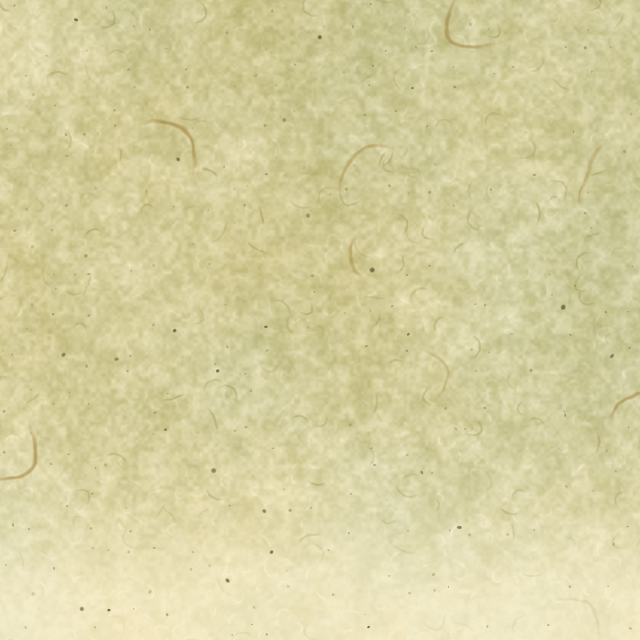
A three.js fragment shader for this texture:

```glsl
// Aged fibrous paper: an olive-tan sheet fading to cream along the lower edge.
// A tone built from gradients and layered value noise drives a colour ramp;
// curved fibres and small specks are then scattered over jittered grid cells.

#define SHADE_COLOUR vec3(0.755, 0.735, 0.510)
#define CREAM_COLOUR vec3(0.940, 0.910, 0.765)
#define FIBRE_COLOUR vec3(0.600, 0.550, 0.290)
#define STRAND_COLOUR vec3(0.600, 0.470, 0.190)
#define SPECK_COLOUR vec3(0.360, 0.340, 0.190)
#define SHEET_TONE 0.29
#define CLOUD_AMOUNT 0.34
#define MOTTLE_AMOUNT 0.34
#define GRAIN_AMOUNT 0.42
#define FIBRE_AMOUNT 0.38
#define STRAND_AMOUNT 0.62
#define SPECK_AMOUNT 0.80

varying vec2 vUv;

vec3 hash3(vec2 p) {
  vec3 q = fract(p.xyx * vec3(0.1031, 0.1030, 0.0973));
  q += dot(q, q.yxz + 33.33);
  return fract((q.xxy + q.yzz) * q.zyx);
}

// Smooth value noise centred on zero
float noise(vec2 p) {
  vec2 i = floor(p);
  vec2 f = fract(p);
  f = f * f * (3.0 - 2.0 * f);
  float low = mix(hash3(i).x, hash3(i + vec2(1.0, 0.0)).x, f.x);
  float high = mix(hash3(i + vec2(0.0, 1.0)).x, hash3(i + 1.0).x, f.x);
  return mix(low, high, f.y) - 0.5;
}

vec2 rotate(vec2 p, float angle) {
  float c = cos(angle);
  float s = sin(angle);
  return vec2(c * p.x + s * p.y, c * p.y - s * p.x);
}

// Curved fibres, one candidate per cell; halfLength is in cells, width in canvas units
float fibres(vec2 uv, float cells, float halfLength, float width, float chance, float seed) {
  vec2 p = uv * cells;
  float cover = 0.0;
  for (int y = -1; y <= 1; y++) {
    for (int x = -1; x <= 1; x++) {
      vec2 cell = floor(p) + vec2(float(x), float(y));
      vec3 place = hash3(cell + seed);
      vec3 form = hash3(cell + seed + 57.0);
      vec2 q = rotate(p - cell - place.xy, place.z * 6.2832);
      float reach = halfLength * mix(0.5, 1.0, form.y);
      float bend = (form.x - 0.5) * 2.4 / reach;
      float wobble = 0.10 * reach * noise(q * 4.0 / reach + place.xy * 40.0);
      float slope = 2.0 * bend * q.x;
      float away = abs(q.y - bend * q.x * q.x + wobble) / sqrt(1.0 + slope * slope);
      float body = 1.0 - smoothstep(0.1, 1.0, away / (width * cells));
      float ends = 1.0 - smoothstep(0.45, 1.0, abs(q.x) / reach);
      float present = step(form.z, chance) * mix(0.4, 1.0, fract(form.z * 91.0));
      cover = max(cover, body * ends * present);
    }
  }
  return cover;
}

// Small uneven dots, kept inside their cells
float specks(vec2 uv, float cells, float radius, float chance, float seed) {
  vec2 p = uv * cells;
  vec2 cell = floor(p);
  vec3 place = hash3(cell + seed);
  vec3 form = hash3(cell + seed + 31.0);
  vec2 q = rotate(fract(p) - mix(vec2(0.2), vec2(0.8), place.xy), form.x * 6.2832);
  q.y *= mix(1.0, 1.7, form.y);
  float size = radius * cells * mix(0.55, 1.0, place.z);
  float dot0 = 1.0 - smoothstep(0.35, 1.0, length(q) / size);
  return dot0 * step(form.z, chance) * mix(0.45, 1.0, fract(form.z * 73.0));
}

void main() {
  vec2 uv = vUv;
  vec2 warp = 0.006 * vec2(noise(uv * 55.0), noise(uv * 55.0 + 80.0));

  // Broad light: cream lower band and a paler upper left corner
  float cloud = noise(uv * 4.0 + 9.0) + 0.5 * noise(uv * 10.0 + 23.0);
  float height = uv.y + 0.06 * cloud;
  float tone = SHEET_TONE + 0.38 * (1.0 - smoothstep(0.12, 0.46, height));
  tone += 0.30 * (1.0 - smoothstep(0.05, 0.20, height));
  tone += 0.38 * (1.0 - smoothstep(0.0, 0.24, length(uv - vec2(0.0, 1.0))));
  float sheet = smoothstep(0.04, 0.32, uv.y);

  // Clouding, mottling and soft pulp grain
  float mottle = noise((uv + warp) * 30.0) + 0.8 * noise((uv + warp) * 62.0 + 17.0);
  float grain = noise((uv + warp) * 118.0 + 41.0) + 0.6 * noise(uv * 210.0 + 5.0);
  float texture0 = MOTTLE_AMOUNT * mottle + GRAIN_AMOUNT * grain;
  tone += CLOUD_AMOUNT * cloud * mix(0.4, 1.0, sheet) + texture0 * mix(0.40, 1.0, sheet);
  tone += 0.22 * fibres(uv, 34.0, 0.55, 0.0032, 0.55, 11.0);
  vec3 colour = mix(SHADE_COLOUR, CREAM_COLOUR, clamp(tone, -0.25, 1.08));

  // Gentle drift between warm and green tints
  float tint = noise(uv * 5.0 + 61.0) + 0.5 * noise(uv * 40.0 + 3.0) + 0.5 * (0.5 - uv.x);
  colour += vec3(0.018, -0.002, -0.022) * tint;

  // Faint short fibres, then a few long brown strands
  float fine = fibres(uv, 20.0, 0.48, 0.0030, 0.32, 103.0);
  float strand = fibres(uv, 6.0, 0.42, 0.0046, 0.20, 211.0);
  colour = mix(colour, FIBRE_COLOUR, fine * FIBRE_AMOUNT * mix(0.3, 1.0, sheet));
  colour = mix(colour, STRAND_COLOUR, strand * STRAND_AMOUNT * mix(0.2, 1.0, sheet));

  // Dark flecks and weaker dust
  float fleck = specks(uv, 13.0, 0.0058, 0.17, 307.0);
  float dust = specks(uv, 32.0, 0.0040, 0.20, 401.0);
  colour = mix(colour, SPECK_COLOUR, max(fleck * SPECK_AMOUNT, dust * 0.38));

  gl_FragColor = vec4(colour, 1.0);
}
```
